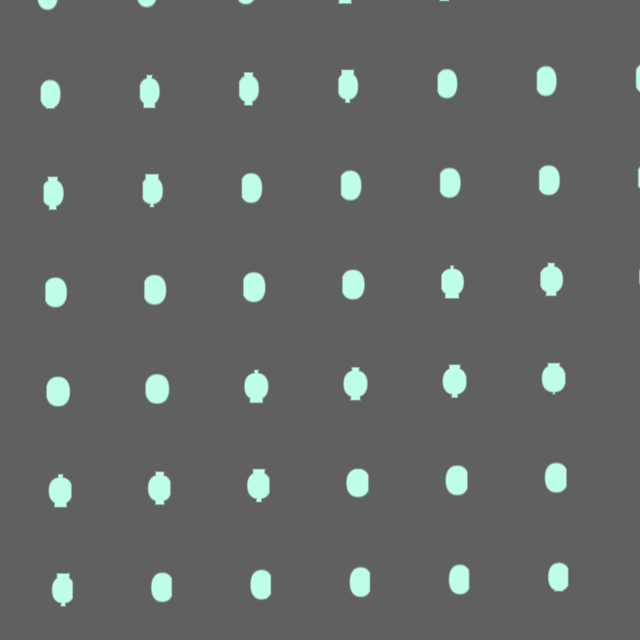
A Shadertoy shader for this pattern:

```glsl
// Pale mint oval dots on flat grey, set on a slightly turned square grid.
// Each dot's outline drifts with its position against a finer lattice:
// widths swell, one side flattens, and small nubs grow at top and bottom.

const vec3 GROUND = vec3(0.378);
const vec3 MINT = vec3(0.75, 1.0, 0.91);

const float PITCH = 0.1550;               // spacing between dots
const float TURN = 0.0262;                // grid rotation in radians
const vec2 ANCHOR = vec2(0.5514, 0.5553); // centre of one dot
const vec2 RADII = vec2(0.0172, 0.0230);  // mean half width and half height
const float SWELL = 0.0014;               // change of half width
const float FLATTEN = 0.0026;             // depth of the flat side
const float SHORTEN = 0.0022;             // body height lost to the nubs
const float NUB_REACH = 0.0256;           // nub tip above the dot centre
const float NUB_WIDTH = 0.0065;           // mean half width of a nub
const float NUB_SKEW = 0.022;             // widening of one nub over the other
const float ROUNDNESS = 2.3;              // 2 is an ellipse, more is boxier
const float SOFTNESS = 0.0019;            // half width of the blurred edge

const vec2 LATTICE = vec2(0.0309, 0.0328);
const vec2 LATTICE_ORIGIN = vec2(0.0918, 0.8607);
const float TAU = 6.2831853;

// Approximate signed distance to a superellipse
float ovalDistance(vec2 p, vec2 radii) {
    vec2 q = pow(abs(p) / radii, vec2(ROUNDNESS));
    return (pow(q.x + q.y, 1.0 / ROUNDNESS) - 1.0) * min(radii.x, radii.y);
}

// Dot outline; phase is the centre's offset in the lattice, -0.5 to 0.5
float dotDistance(vec2 p, vec2 phase) {
    float nubAmount = 1.0 - smoothstep(0.18, 0.30, abs(phase.y));
    float wave = sin(TAU * phase.x);
    vec2 radii = RADII + vec2(SWELL * cos(TAU * phase.x), -SHORTEN * nubAmount);

    // Body with one flattened side
    float body = ovalDistance(p, radii);
    float flatEdge = radii.x - FLATTEN * abs(wave);
    body = max(body, p.x * sign(wave) - flatEdge);

    // Nubs above and below, the wider one following the phase
    float nubWidth = NUB_WIDTH + sign(p.y) * phase.y * NUB_SKEW;
    float nubTip = mix(radii.y - 2.0 * SOFTNESS, NUB_REACH, nubAmount);
    float nub = max(abs(p.x) - nubWidth * nubAmount, abs(p.y) - nubTip);
    return min(body, nub);
}

void mainImage(out vec4 fragColor, in vec2 fragCoord) {
    vec2 uv = fragCoord / iResolution.y;

    // Nearest dot on the turned grid
    float c = cos(TURN), s = sin(TURN);
    mat2 turn = mat2(c, s, -s, c);
    vec2 cell = round(transpose(turn) * (uv - ANCHOR) / PITCH);
    vec2 centre = ANCHOR + turn * cell * PITCH;

    // Position of that dot against the finer lattice
    vec2 phase = fract((centre - LATTICE_ORIGIN) / LATTICE + 0.5) - 0.5;

    float d = dotDistance(uv - centre, phase);
    float edge = max(SOFTNESS, 0.75 / iResolution.y);
    float coverage = 1.0 - smoothstep(-edge, edge, d);
    fragColor = vec4(mix(GROUND, MINT, coverage), 1.0);
}
```
